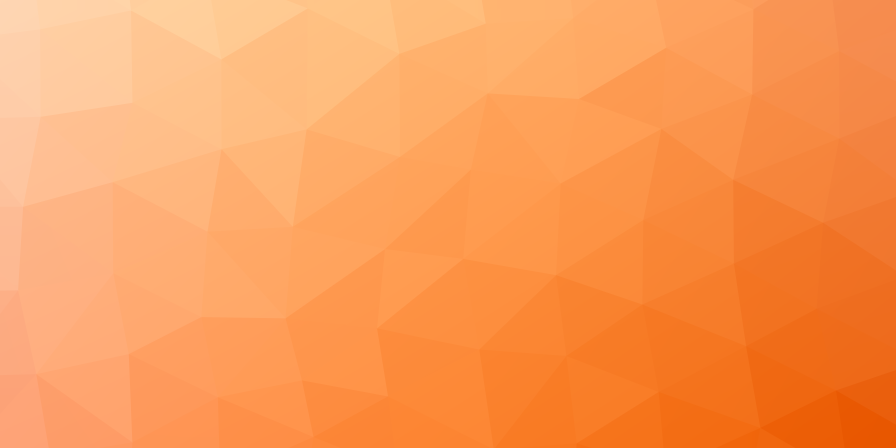
Give the GLSL for this background, as a WebGL 2 fragment shader.

```glsl
#version 300 es
precision highp float;
// Low-poly background: columns of vertices, staggered by waves and a little
// jitter, are split along the shorter diagonal of each cell. Every triangle is
// tinted from a peach-to-orange gradient and blended by antialiased coverage.

uniform vec2 u_resolution;
out vec4 fragColor;

// Grid pitch and origin, in canvas heights from the upper left
const vec2 PITCH = vec2(0.198, 0.19);
const vec2 ORIGIN = vec2(0.0755, 0.065);

vec2 hash2(vec2 p) {
    return fract(sin(vec2(dot(p, vec2(127.1, 311.7)), dot(p, vec2(269.5, 183.3)))) * 43758.5453);
}

// Grid vertex with leaning rows, staggered columns and slight jitter
vec2 vertexAt(vec2 id) {
    vec2 v = ORIGIN + id * PITCH + (hash2(id) - 0.5) * 0.02;
    v.x += 0.029 * cos(1.4 * id.y - 0.6);
    v.y += 0.052 * cos(2.586 * (id.x - 1.9));

    // Columns sag left of the middle and lift at the middle
    float sag = 0.135 * exp(-pow(abs(id.x - 3.3), 2.0));
    float lift = 0.06 * exp(-2.0 * pow(abs(id.x - 5.0), 2.0));
    v.y += (sag - lift) * sin(3.14159 * clamp(v.y, 0.0, 1.0));
    return v;
}

// Signed distance to the line a-b, positive inside the facet
float edgeDistance(vec2 p, vec2 a, vec2 b) {
    vec2 e = normalize(b - a);
    return e.x * (p.y - a.y) - e.y * (p.x - a.x);
}

// Bilinear corner colours with a warmer middle
vec3 gradient(vec2 uv) {
    vec3 top = mix(vec3(1.0, 0.86, 0.73), vec3(0.965, 0.56, 0.33), uv.x);
    vec3 bottom = mix(vec3(0.99, 0.62, 0.45), vec3(0.91, 0.345, 0.01), uv.x);
    float middle = 4.0 * uv.x * (1.0 - uv.x);
    return mix(top, bottom, uv.y) + middle * vec3(0.035, 0.018, -0.06);
}

// One facet: colour in rgb, coverage in a
vec4 facet(vec2 p, vec2 a, vec2 b, vec2 c) {
    float inside = min(edgeDistance(p, a, b), min(edgeDistance(p, b, c), edgeDistance(p, c, a)));
    float coverage = clamp(0.5 + inside * u_resolution.y, 0.0, 1.0);
    vec2 center = (a + b + c) / 3.0;
    vec2 uv = mix(center, p, 0.25) * vec2(u_resolution.y / u_resolution.x, 1.0);
    float shade = (hash2(center * 7.0).x - 0.5) * 0.036;
    vec3 tint = gradient(clamp(uv, 0.0, 1.0)) + shade * vec3(0.3, 1.0, 1.2);
    return vec4(clamp(tint, 0.0, 1.0), 1.0) * coverage;
}

void main() {
    vec2 p = gl_FragCoord.xy / u_resolution.y;
    p.y = 1.0 - p.y;
    vec2 cell = floor((p - ORIGIN) / PITCH);
    vec4 total = vec4(0.0);

    // Two facets per nearby cell
    for (int j = -2; j <= 1; j++) {
        for (int i = -1; i <= 1; i++) {
            vec2 id = cell + vec2(i, j);
            vec2 a = vertexAt(id);
            vec2 b = vertexAt(id + vec2(1.0, 0.0));
            vec2 c = vertexAt(id + vec2(1.0, 1.0));
            vec2 d = vertexAt(id + vec2(0.0, 1.0));
            if (distance(a, c) < distance(b, d)) {
                total += facet(p, a, b, c) + facet(p, a, c, d);
            } else {
                total += facet(p, a, b, d) + facet(p, b, c, d);
            }
        }
    }
    fragColor = vec4(total.rgb / max(total.a, 0.001), 1.0);
}
```
